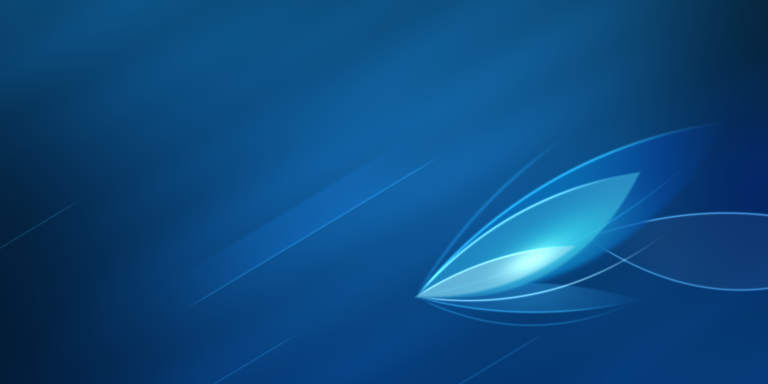
Reproduce this background procedurally as a WebGL 2 fragment shader.

```glsl
#version 300 es
precision highp float;
// Deep blue backdrop with diagonal light streaks and a glowing translucent leaf.

uniform vec2 u_resolution;
out vec4 fragColor;

vec2 gradient(vec2 cell) {
  float h = fract(sin(dot(cell, vec2(127.1, 311.7))) * 43758.5);
  return vec2(cos(6.2832 * h), sin(6.2832 * h));
}

float gradientNoise(vec2 p) {
  vec2 i = floor(p), f = fract(p);
  vec2 w = f * f * f * (f * (f * 6.0 - 15.0) + 10.0);
  vec2 e = vec2(1.0, 0.0);
  float low = mix(dot(gradient(i), f), dot(gradient(i + e.xy), f - e.xy), w.x);
  float high = mix(dot(gradient(i + e.yx), f - e.yx), dot(gradient(i + e.xx), f - e.xx), w.x);
  return mix(low, high, w.y);
}

float glow(vec2 p, vec2 center, vec2 radius) {
  vec2 q = (p - center) / radius;
  return exp(-dot(q, q));
}

vec2 turn(vec2 p, vec2 axis) {
  return vec2(dot(p, axis), dot(p, vec2(-axis.y, axis.x)));
}

// x: position along the chord from a to b, y: height above its parabolic arc
vec2 bow(vec2 p, vec2 a, vec2 b, float sag) {
  float span = length(b - a);
  vec2 q = turn(p - a, (b - a) / span);
  float t = q.x / span;
  return vec2(t, q.y - 4.0 * sag * t * (1.0 - t));
}

// Region between two arcs that share their ends
float petal(vec2 p, vec2 a, vec2 b, float top, float bottom, float soft) {
  return smoothstep(0.004, -0.004, bow(p, a, b, top).y)
       * smoothstep(-soft, soft, bow(p, a, b, bottom).y);
}

// Thin arc fading towards both ends
float rim(vec2 p, vec2 a, vec2 b, float sag, float width) {
  vec2 q = bow(p, a, b, sag);
  float fade = smoothstep(0.0, 0.1, q.x) * smoothstep(1.0, 0.6, q.x);
  return fade * exp(-q.y * q.y / (width * width));
}

float ray(vec2 d, float offset, float start, float end) {
  float fade = smoothstep(start, start + 0.1, d.x) * smoothstep(end, end - 0.1, d.x);
  float y = (d.y - offset) / 0.0025;
  return fade * exp(-y * y);
}

void main() {
  vec2 p = gl_FragCoord.xy / u_resolution.y;
  p.x *= 2.0 * u_resolution.y / u_resolution.x;
  vec2 d = turn(p, vec2(0.857, 0.515));

  // Broad backdrop light and shade
  vec3 color = mix(vec3(0.02, 0.23, 0.47), vec3(0.04, 0.27, 0.44), p.y);
  vec2 center = turn(vec2(1.12, 0.58), vec2(0.857, 0.515));
  color += vec3(0.035, 0.13, 0.19) * glow(d, center, vec2(0.65, 0.3));
  color += vec3(0.01, 0.06, 0.09) * glow(p, vec2(0.6, 0.9), vec2(0.5, 0.3));
  color *= 1.0 - 0.55 * glow(p, vec2(-0.1, 0.05), vec2(0.5, 0.45));
  color *= 1.0 - 0.35 * glow(p, vec2(-0.1, 0.5), vec2(0.4, 0.3));
  color *= 1.0 - 0.5 * glow(p, vec2(2.1, 0.95), vec2(0.4, 0.45));
  color = mix(color, vec3(0.01, 0.13, 0.38), 0.75 * glow(p, vec2(1.97, 0.5), vec2(0.2, 0.25)));
  color *= 1.0 + 0.12 * gradientNoise(d * vec2(1.3, 8.0) + 4.0);

  // Diagonal streaks
  float band = smoothstep(-0.085, -0.079, d.y) * smoothstep(0.008, -0.008, d.y);
  band *= smoothstep(0.4, 0.85, d.x) * smoothstep(1.3, 1.0, d.x);
  color += vec3(0.01, 0.04, 0.075) * band;
  color += vec3(0.04, 0.1, 0.12) * ray(d, -0.082, 0.5, 1.3);
  color += vec3(0.03, 0.08, 0.1) * (ray(d, 0.303, 0.1, 0.45)
         + ray(d, -0.287, 0.4, 0.75) + ray(d, -0.617, 0.95, 1.3));

  // Veil at the right
  vec2 veilA = vec2(1.53, 0.38), veilB = vec2(2.3, 0.36);
  float veil = petal(p, veilA, veilB, 0.075, -0.125, 0.004);
  color = mix(color, vec3(0.15, 0.32, 0.54), 0.3 * veil * smoothstep(1.5, 1.75, p.x));
  color += vec3(0.2, 0.33, 0.37) * (rim(p, veilA, veilB, 0.075, 0.003)
         + 0.8 * rim(p, veilA, veilB, -0.125, 0.003));

  // Pale folds under the leaf
  vec2 tip = vec2(1.083, 0.227), foldEnd = vec2(1.667, 0.219);
  float fold = petal(p, tip, foldEnd, 0.04, -0.036, 0.004);
  color += vec3(0.06, 0.16, 0.18) * fold * glow(p, vec2(1.38, 0.24), vec2(0.2, 0.1));
  color += vec3(0.08, 0.22, 0.25) * (rim(p, tip, foldEnd, -0.036, 0.003)
         + 0.6 * rim(p, tip, foldEnd, -0.07, 0.003));

  // Outer blue leaf
  vec2 outerEnd = vec2(1.9, 0.685), innerEnd = vec2(1.667, 0.552);
  float outer = petal(p, tip, outerEnd, 0.09, -0.14, 0.012);
  vec3 leafBlue = mix(vec3(0.03, 0.45, 0.74), vec3(0.02, 0.24, 0.58), smoothstep(1.45, 1.8, p.x));
  color = mix(color, leafBlue, 0.75 * outer * smoothstep(1.93, 1.65, p.x));
  color += vec3(0.1, 0.32, 0.34) * rim(p, tip, outerEnd, 0.09, 0.004);
  color += vec3(0.04, 0.13, 0.15) * rim(p, tip, vec2(1.82, 0.6), -0.06, 0.003);
  color += vec3(0.03, 0.12, 0.15) * rim(p, tip, vec2(1.5, 0.66), 0.035, 0.005);

  // Inner luminous leaf and cyan core
  float inner = petal(p, tip, innerEnd, 0.06, -0.115, 0.006);
  color = mix(color, vec3(0.22, 0.65, 0.82), inner * (0.45 + 0.25 * smoothstep(1.4, 1.65, p.x)));
  vec2 core = turn(p - vec2(1.45, 0.365), vec2(0.9, 0.436));
  color = mix(color, vec3(0.2, 0.82, 0.92), 0.8 * max(inner, 0.6 * outer) * glow(core, vec2(0.0), vec2(0.17, 0.06)));
  float blade = petal(p, tip, vec2(1.5, 0.36), 0.03, -0.04, 0.006);
  color = mix(color, vec3(0.55, 0.82, 0.91), 0.6 * blade);
  color += vec3(0.35, 0.3, 0.2) * inner * glow(core, vec2(-0.08, -0.01), vec2(0.08, 0.03));

  // Bright leaf rims
  color += vec3(0.35, 0.42, 0.35) * rim(p, tip, innerEnd, 0.06, 0.0035);
  color += vec3(0.35, 0.4, 0.35) * rim(p, tip, vec2(1.745, 0.401), -0.072, 0.003);
  color += vec3(0.3, 0.3, 0.25) * rim(p, tip, vec2(1.5, 0.36), 0.03, 0.003);

  fragColor = vec4(clamp(color, 0.0, 1.0), 1.0);
}
```
